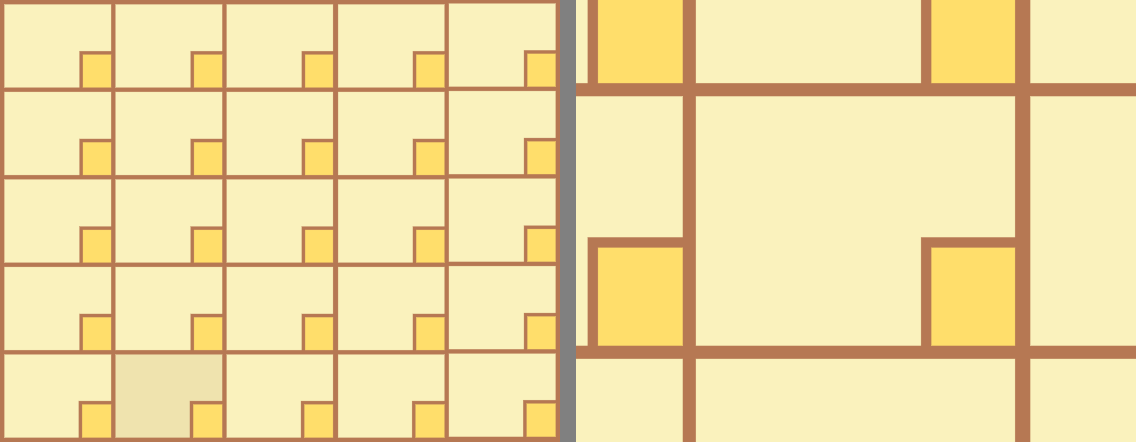
Left, the full canvas; right, a detail of the centre.
A Shadertoy shader for this pattern:

```glsl
const vec2 CANVAS = vec2(1.2673, 1.0);      // lengths are fractions of the canvas height
const vec2 COUNT = vec2(5.0, 5.0);
const float LINE = 0.0099;                  // grid line width
const float HEAVY_EXTRA = 0.0008;           // added to each side of the heavier line
const float HEAVY_LINE = 3.0;               // index of the heavier vertical line
const float FRAME = 0.0078;                 // line width around the corner box
const vec2 BOX_SIZE = vec2(0.0767, 0.0870); // from grid line centers to the frame's outer edge
const float BOX_JITTER = 0.0020;            // variation in box height between rows
const float BOTTOM_WIDEN = 0.0017;          // extra box width in the bottom row
const float LAST_COLUMN_RAISE = 0.0020;
const vec2 SHADED_CELL = vec2(1.0, 0.0);
const float SOFTNESS = 0.75;                // edge half width in pixels

const vec3 LINE_COLOR = vec3(0.715, 0.470, 0.325);
const vec3 CREAM = vec3(0.980, 0.950, 0.740);
const vec3 SHADED_CREAM = vec3(0.937, 0.890, 0.682);
const vec3 YELLOW = vec3(1.000, 0.870, 0.420);

float hash(float n) {
    n = fract(n * 0.1031 + 0.37);
    n *= n + 33.33;
    return fract(n * (n + n));
}

// Signed distance to an axis-aligned rectangle given by two corners
float rectDistance(vec2 p, vec2 low, vec2 high) {
    vec2 d = abs(p - 0.5 * (low + high)) - 0.5 * (high - low);
    return length(max(d, 0.0)) + min(max(d.x, d.y), 0.0);
}

float coverage(float d, float pixel) {
    return smoothstep(SOFTNESS * pixel, -SOFTNESS * pixel, d);
}

void mainImage(out vec4 fragColor, in vec2 fragCoord) {
    vec2 p = fragCoord / iResolution.xy * CANVAS - 0.5 * LINE;
    float pixel = CANVAS.y / iResolution.y;

    // Cell index and position measured from the cell's lower left line crossing
    vec2 pitch = (CANVAS - LINE) / COUNT;
    float column = clamp(floor(p.x / pitch.x), 0.0, COUNT.x - 1.0);
    p.y -= LAST_COLUMN_RAISE * step(COUNT.x - 1.5, column);
    float row = clamp(floor(p.y / pitch.y), 0.0, COUNT.y - 1.0);
    vec2 cell = vec2(column, row);
    vec2 local = p - cell * pitch;

    // Panel between the grid lines
    vec2 low = vec2(0.5 * LINE);
    vec2 high = pitch - 0.5 * LINE;
    low.x += column == HEAVY_LINE ? HEAVY_EXTRA : 0.0;
    high.x -= column + 1.0 == HEAVY_LINE ? HEAVY_EXTRA : 0.0;
    float panel = coverage(rectDistance(local, low, high), pixel);

    // Framed box in the lower right corner
    vec2 size = BOX_SIZE;
    size.x += row == 0.0 ? BOTTOM_WIDEN : 0.0;
    size.y += BOX_JITTER * (hash(row) - 0.5);
    vec2 corner = vec2(pitch.x - size.x, size.y);
    float frame = coverage(rectDistance(local, vec2(corner.x, 0.0), vec2(pitch.x, corner.y)), pixel);
    vec2 inner = corner + vec2(FRAME, -FRAME);
    float box = coverage(rectDistance(local, vec2(inner.x, low.y), vec2(high.x, inner.y)), pixel);

    // Layers from back to front
    vec3 fill = cell == SHADED_CELL ? SHADED_CREAM : CREAM;
    vec3 color = mix(LINE_COLOR, fill, panel);
    color = mix(color, LINE_COLOR, frame);
    color = mix(color, YELLOW, box);
    fragColor = vec4(color, 1.0);
}
```
